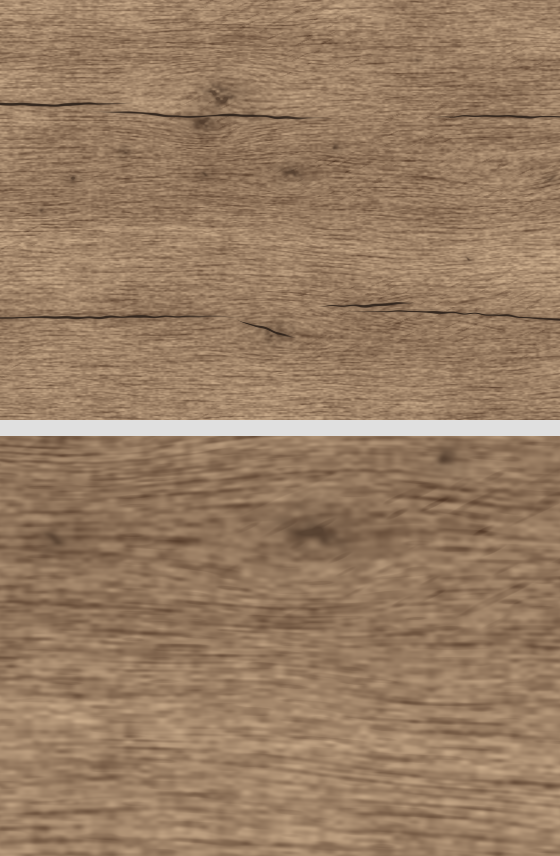
Top, the full canvas; bottom, a detail of the centre.
Reproduce this texture procedurally as a Shadertoy shader.

```glsl
// Weathered oak board: fine horizontal grain, dark splits and small knots.
// Stretched value noise and broken growth lines follow a height field bent
// around the knots; the summed tone shifts one mean brown lighter or darker.

const vec3 OAK_MEAN = vec3(0.606, 0.495, 0.390);
const vec3 TONE_TINT = vec3(1.0, 0.96, 0.83);
const vec3 KNOT_BROWN = vec3(0.31, 0.23, 0.17);
const vec3 SPLIT_DARK = vec3(0.18, 0.135, 0.105);
// Large knots: centre, radius, strength of the grain deflection
const vec4 KNOTS[4] = vec4[4](
    vec4(0.53, 0.770, 0.032, 0.65), vec4(0.48, 0.706, 0.020, 0.55),
    vec4(0.695, 0.588, 0.022, 0.45), vec4(0.66, 0.205, 0.024, 0.65));
// Splits: start x, end x, start y, end y
const vec4 SPLITS[7] = vec4[7](
    vec4(-0.20, 0.35, 0.744, 0.750), vec4(0.20, 0.82, 0.732, 0.714),
    vec4(1.00, 1.60, 0.723, 0.716), vec4(-0.30, 0.62, 0.249, 0.241),
    vec4(0.75, 1.00, 0.273, 0.277), vec4(0.80, 1.60, 0.264, 0.229),
    vec4(0.56, 0.71, 0.236, 0.190));

float hash(vec2 p) {
    vec3 q = fract(p.xyx * 0.1031);
    q += dot(q, q.yzx + 33.33);
    return fract((q.x + q.y) * q.z);
}

float noise(vec2 p) {
    vec2 i = floor(p), f = fract(p), e = vec2(0.0, 1.0);
    f = f * f * (3.0 - 2.0 * f);
    return mix(mix(hash(i), hash(i + e.yx), f.x),
               mix(hash(i + e.xy), hash(i + e.yy), f.x), f.y);
}

// Noise centred on zero, stretched by a frequency per axis
float grain(vec2 p, vec2 frequency, float seed) {
    return noise(p * frequency + seed) - 0.5;
}

float bell(vec2 d, vec2 size) {
    d /= size;
    return exp(-dot(d, d));
}

// Grain lines wander and spread around knots
vec2 bendGrain(vec2 p) {
    float y = p.y + 0.030 * grain(p, vec2(2.0, 5.0), 3.0)
                  + 0.006 * grain(p, vec2(9.0, 15.0), 17.0);
    for (int i = 0; i < 4; i++) {
        vec2 d = p - KNOTS[i].xy;
        y -= KNOTS[i].w * d.y * bell(d, KNOTS[i].z * vec2(5.0, 2.6));
    }
    return vec2(p.x, y + 0.022 * bell(p - vec2(1.2, 0.56), vec2(0.16, 0.055)));
}

// Thin dark lines at a steady pitch, broken along their length
float growthLines(vec2 q) {
    float phase = q.y * 95.0 + 1.6 * grain(q, vec2(5.0, 30.0), 9.0);
    float line = abs(fract(phase) - 0.5) * 2.0;
    float broken = smoothstep(-0.25, 0.3, grain(q, vec2(16.0, 100.0), 71.0));
    return broken * smoothstep(0.35, 1.0, line);
}

// Broad light and dark bands across the board
float bandTone(float y) {
    float tone = 0.036 * smoothstep(0.24, 0.34, y) - 0.012;
    tone -= 0.046 * smoothstep(0.44, 0.51, y);
    tone += 0.030 * smoothstep(0.68, 0.77, y);
    return tone + 0.025 * (1.0 - smoothstep(0.0, 0.06, y));
}

// Short slanted ray flecks, gathered in patches
float rayFlecks(vec2 p) {
    vec2 r = vec2(p.x * 0.9 + p.y * 0.43, p.y * 0.9 - p.x * 0.43);
    float patches = smoothstep(0.05, 0.3, grain(p, vec2(4.0, 7.0), 61.0));
    return patches * smoothstep(0.2, 0.42, grain(r, vec2(36.0, 170.0), 29.0));
}

// Ragged dark core in a faint halo
float knot(vec2 p, vec2 centre, float radius) {
    vec2 d = p - centre;
    d += radius * vec2(grain(p, vec2(60.0), 5.0), grain(p, vec2(75.0), 41.0));
    float speckle = 0.55 + 1.1 * grain(p, vec2(110.0, 170.0), 8.0);
    return speckle * bell(d, radius * vec2(0.85, 0.55))
         + 0.2 * bell(d, radius * vec2(2.2, 1.7));
}

// Wandering split that tapers at both ends; x is the core, y its brown rim
vec2 split(vec2 p, vec4 s, float seed, float pixel) {
    float along = (p.x - s.x) / (s.y - s.x);
    float taper = smoothstep(0.0, 0.2, along) * (1.0 - smoothstep(0.75, 1.0, along));
    float d = abs(p.y - mix(s.z, s.w, along) - 0.010 * grain(p.xx, vec2(7.0, 0.0), seed)
                  - 0.004 * grain(p.xx, vec2(38.0, 0.0), seed));
    float width = 0.0023 * taper * (0.2 + 1.2 * noise(vec2(p.x * 24.0, seed)));
    float core = 1.0 - smoothstep(max(width - pixel, 0.0), width + pixel, d);
    return taper * vec2(core, exp(-d / 0.005));
}

void mainImage(out vec4 fragColor, in vec2 fragCoord) {
    vec2 p = fragCoord / iResolution.y;
    vec2 q = bendGrain(p);
    // Large figure, then fibres, flecks and pores
    float tone = bandTone(q.y) + 0.036 + 0.075 * grain(q, vec2(1.6, 11.0), 11.0);
    tone += 0.050 * grain(p, vec2(6.0, 4.0), 23.0) + 0.045 * grain(q, vec2(3.0, 48.0), 37.0);
    tone += 0.085 * grain(q, vec2(10.0, 180.0), 47.0) + 0.140 * grain(q, vec2(75.0, 310.0), 53.0);
    tone += 0.095 * grain(p, vec2(150.0, 250.0), 83.0) - 0.070 * rayFlecks(p);
    tone -= 0.050 * smoothstep(0.1, 0.36, grain(q, vec2(40.0, 240.0), 31.0));
    // Growth lines, folded into nested arches beside the lower split
    vec2 fold = p - vec2(1.06, 0.257);
    vec2 arch = vec2(p.x, sqrt(fold.y * fold.y + 0.0002) - 0.2 * p.x + 0.4 * (q.y - p.y));
    tone -= 0.10 * mix(growthLines(q), 1.2 * growthLines(arch), bell(fold, vec2(0.25, 0.06)));
    vec3 color = OAK_MEAN + tone * TONE_TINT;
    // Large knots, then small scattered ones
    float knots = 0.0;
    for (int i = 0; i < 4; i++) knots += knot(p, KNOTS[i].xy, KNOTS[i].z);
    for (float id = 0.0; id < 9.0; id++) {
        vec2 centre = vec2(1.33 * fract(0.13 + id * 0.618), hash(vec2(id, 7.0)));
        knots += knot(p, centre, mix(0.007, 0.014, hash(vec2(id, 19.0))));
    }
    color = mix(color, KNOT_BROWN, clamp(knots, 0.0, 0.85));
    // Splits
    vec2 cut = vec2(0.0);
    for (int i = 0; i < 7; i++)
        cut = max(cut, split(p, SPLITS[i], float(i) * 13.0 + 2.0, 0.7 / iResolution.y));
    color = mix(color, KNOT_BROWN, 0.35 * cut.y);
    fragColor = vec4(mix(color, SPLIT_DARK, 0.92 * cut.x), 1.0);
}
```
